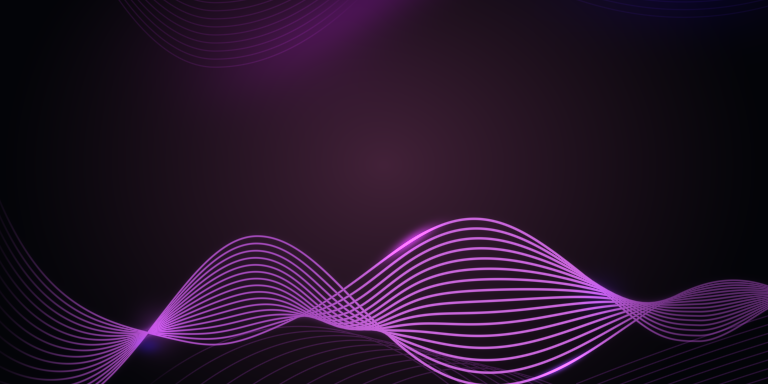
This background is drawn by a Shadertoy shader. Its source:

```glsl
float bell(float x, float center, float width) {
    float d = (x - center) / width;
    return exp(-d * d);
}

// Antialiased line from a distance and a half width
float stroke(float d, float halfWidth) {
    float soft = 0.8 / iResolution.y;
    return 1.0 - smoothstep(halfWidth - soft, halfWidth + soft, abs(d));
}

// Parallel lines on the positive side of an offset
float lineStack(float offset, float gap, float slope) {
    float cell = offset / gap;
    float d = (fract(cell + 0.5) - 0.5) * gap / length(vec2(1.0, slope));
    return stroke(d, 0.0016) * step(-0.5, cell);
}

// Ribbon profile: first edge, second edge, bulge of the lines between
vec3 ribbon(float x) {
    float first = 0.1 + 0.375 * exp(-6.2 * x) + 0.33 * bell(x, 1.235, 0.375)
                - 0.022 * bell(x, 0.57, 0.13) - 0.035 * bell(x, 1.72, 0.12)
                + 0.13 * smoothstep(1.82, 2.1, x);
    float base = mix(-0.12, -0.07, smoothstep(0.2, 0.66, x));
    float second = mix(base, 0.385, bell(x, 0.67, x < 0.67 ? 0.335 : 0.37))
                 + 0.34 * bell(x, 1.91, 0.42);
    float bulge = 0.055 * bell(x, 1.55, 0.27) - 0.1 * bell(x, 0.9, 0.145);
    return vec3(first, second, bulge);
}

vec3 backdrop(vec2 p) {
    float r = length((p - vec2(1.0, 0.57)) * vec2(1.0, 1.2));
    vec3 color = mix(vec3(0.012, 0.015, 0.03), vec3(0.26, 0.13, 0.22),
                     pow(max(1.0 - r, 0.0), 1.2));

    // Slanted magenta beam, its wide haze and a blue corner glow
    vec2 q = p - vec2(0.98, 1.02);
    float along = dot(q, vec2(0.86, 0.51));
    float across = dot(q, vec2(-0.51, 0.86));
    color += vec3(0.15, 0.01, 0.19) * bell(along, 0.0, 0.3) * bell(across, 0.0, 0.08);
    color += vec3(0.07, 0.005, 0.08) * bell(p.x, 0.7, 0.28) * bell(p.y, 0.88, 0.16);
    color += vec3(0.02, 0.0, 0.12) * bell(p.x, 1.74, 0.28) * bell(p.y, 1.04, 0.12);
    return color;
}

vec3 faintLines(vec2 p) {
    // Hanging arcs at the top
    float d = p.x - 0.56;
    float bend = d < 0.0 ? 2.8 : 1.28;
    float arcs = lineStack(p.y - 0.825 - bend * d * d, 0.021, 2.0 * bend * d);
    vec3 color = vec3(0.09, 0.02, 0.11) * arcs * (1.0 - smoothstep(0.75, 0.98, p.x));

    d = p.x - 1.78;
    arcs = lineStack(p.y - 0.955 - 0.6 * d * d, 0.02, 1.2 * d);
    color += vec3(0.03, 0.01, 0.08) * arcs;

    // Fanned hills along the floor
    float hills = 0.0;
    for (int i = 0; i < 10; i++) {
        float k = float(i);
        d = p.x - 0.78 - 0.05 * k;
        float height = 0.15 - 0.012 * k - d * d;
        hills = max(hills, stroke((p.y - height) / length(vec2(1.0, 2.0 * d)), 0.0016));
    }
    d = p.x - 1.5;
    hills = max(hills, lineStack(0.4 * d - 0.09 * d * d - p.y, 0.023, 0.36) * step(0.0, d));
    return color + vec3(0.15, 0.05, 0.18) * hills * smoothstep(0.3, 0.6, p.x);
}

void mainImage(out vec4 fragColor, in vec2 fragCoord) {
    vec2 p = fragCoord / iResolution.y;
    vec3 color = backdrop(p) + faintLines(p);

    vec3 edge = ribbon(p.x);
    vec3 edgeSlope = (ribbon(p.x + 0.002) - edge) / 0.002;
    float crest = smoothstep(0.75, 1.05, p.x) * (1.0 - smoothstep(1.5, 1.72, p.x));
    float halfWidth = mix(0.0023, 0.0032, crest);

    // Interpolated ribbon lines
    float lines = 0.0, halo = 0.0;
    for (int i = 0; i < 16; i++) {
        float t = float(i) / 15.0;
        vec3 weight = vec3(1.0 - t, t, 4.0 * t * (1.0 - t));
        float slope = dot(edgeSlope, weight);
        float d = (p.y - dot(edge, weight)) / length(vec2(1.0, slope));
        lines = max(lines, stroke(d, halfWidth));
        halo += exp(-abs(d) / 0.006);
    }
    float strength = smoothstep(-0.08, 0.43, p.x)
                   * mix(1.0, 0.5, smoothstep(1.55, 1.8, p.x));
    vec3 lineColor = mix(vec3(0.64, 0.29, 0.73), vec3(0.79, 0.4, 0.86), crest);
    color += vec3(0.055, 0.018, 0.07) * min(halo, 4.0) * strength;
    color = mix(color, lineColor, lines * strength);

    // Glints on both edges
    vec2 d = (p.y - edge.xy) / sqrt(1.0 + edgeSlope.xy * edgeSlope.xy);
    color += vec3(0.5, 0.12, 0.6) * bell(d.x, 0.0, 0.016) * bell(p.x, 1.07, 0.06);
    color += vec3(0.35, 0.15, 0.6) * bell(d.y, 0.0, 0.009) * bell(p.x, 1.46, 0.06);

    // Violet and blue light around the crossings
    vec2 knot = p - vec2(0.41, 0.14);
    color += vec3(0.16, 0.06, 0.2) * exp(-dot(knot, knot) / 0.003);
    color += vec3(0.03, 0.01, 0.22) * bell(p.x, 0.385, 0.03) * bell(p.y, 0.1, 0.02);
    color += vec3(0.03, 0.01, 0.12) * bell(p.x, 1.56, 0.06) * bell(p.y, 0.23, 0.05);

    fragColor = vec4(clamp(color, 0.0, 1.0), 1.0);
}
```
